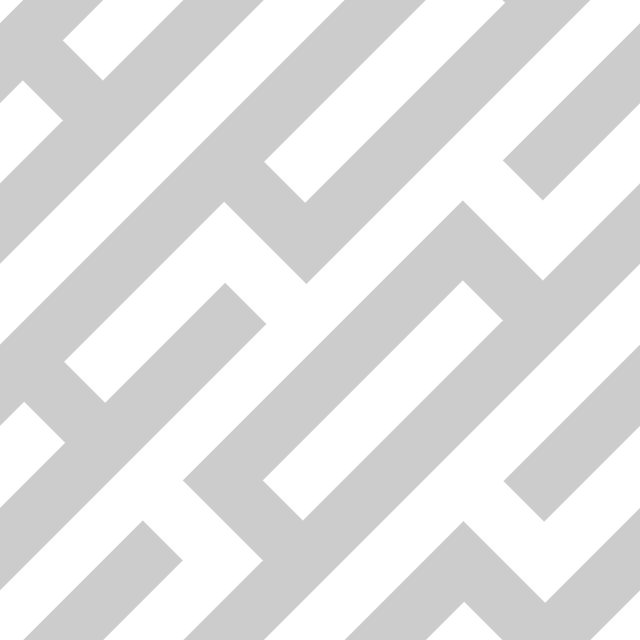
Give the GLSL for this pattern, as a Shadertoy shader.

```glsl
// Seamless diagonal maze of grey and white bands, joined by grey bridges and cut by white gaps.
#define BANDS 8.0                  // bands across and down the tile, even
#define OFFSET vec2(0.29, 0.28)    // shift across and along the bands
#define DRIFT 0.09                 // growing offset of the band edges
#define BRIDGES 3                  // grey bridges in each bridged band
#define GAPS 4                     // white gaps in the tile
#define GREY vec3(0.8)
#define WHITE vec3(1.0)

// Vector to a cell centre, wrapped over the diagonal lattice of the tile
vec2 wrapToCell(vec2 p, vec2 cell) {
    vec2 d = p - cell - 0.5;
    d -= BANDS * round(d.x / BANDS);
    d.y -= 2.0 * BANDS * round(d.y / (2.0 * BANDS));
    return d;
}

// Box one cell long that reaches half a cell into both neighbouring bands
float crossing(vec2 p, vec2 cell) {
    vec2 q = abs(wrapToCell(p, cell)) - vec2(1.0, 0.5);
    return length(max(q, 0.0)) + min(max(q.x, q.y), 0.0);
}

// Slight unevenness of the band widths, repeating with the tile
float edgeDrift(float across) {
    float x = mod(across, BANDS);
    float last = BANDS - 1.0;
    return DRIFT * min(pow(x / last, 3.0), (BANDS - x) / (1.0 - DRIFT));
}

float mazeDistance(vec2 p) {
    // Alternating grey and white bands
    float d = abs(mod(p.x + 0.5, 2.0) - 1.0) - 0.5;

    // Grey bridges, five cells apart in two of the white bands
    for (int k = 0; k < BRIDGES; k++) {
        for (float band = 1.0; band < BANDS; band += 4.0) {
            d = min(d, crossing(p, vec2(band, 11.0 - band + 5.0 * float(k))));
        }
    }

    // White gaps, four cells apart along the grey bands
    for (int k = 0; k < GAPS; k++) {
        float band = float((k % 2) * (k + 3));
        d = max(d, -crossing(p, vec2(band, 3.0 + 4.0 * float(k))));
    }
    return d;
}

void mainImage(out vec4 fragColor, in vec2 fragCoord) {
    vec2 uv = fragCoord / iResolution.xy;

    // x runs across the bands, y along them
    vec2 p = BANDS * vec2(uv.x - uv.y, uv.x + uv.y) - OFFSET;
    p.x -= edgeDrift(p.x);

    float soft = BANDS / min(iResolution.x, iResolution.y);
    float white = smoothstep(-soft, soft, mazeDistance(p));
    fragColor = vec4(mix(GREY, WHITE, white), 1.0);
}
```
